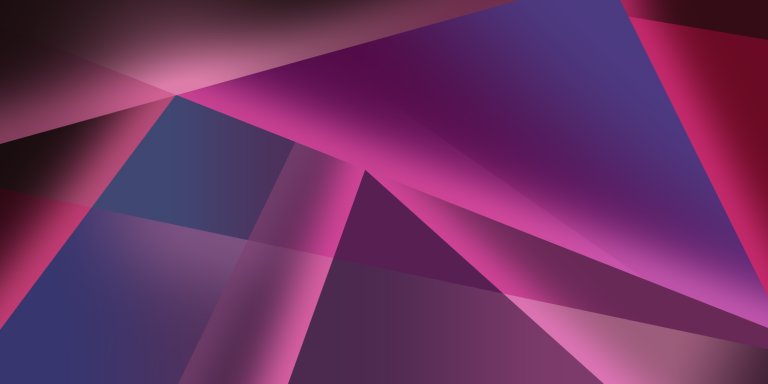
Write a WebGL 2 fragment shader that draws this background.

```glsl
#version 300 es
precision highp float;
// Overlapping glassy facets in plum, blue and rose, with soft glowing edges.
// Straight lines split the canvas; each signed distance both masks a facet
// and drives the Gaussian glow that lights its border.
uniform vec2 u_resolution;
out vec4 outColor;

// Signed distance to the line a-b, positive on the left when going a to b.
float side(vec2 p, vec2 a, vec2 b) {
    vec2 d = normalize(b - a);
    return dot(p - a, vec2(-d.y, d.x));
}

float glow(float d, float width) {
    return exp(-d * d / (width * width));
}

// Antialiased coverage of the positive side.
float cover(float d) {
    float soft = 0.75 / u_resolution.y;
    return smoothstep(-soft, soft, d);
}

void main() {
    vec2 uv = gl_FragCoord.xy / u_resolution;
    vec2 p = uv * vec2(2.0, 1.0);
    vec2 apex = vec2(0.458, 0.753);
    vec2 peak = vec2(0.951, 0.558);

    // Dividing lines
    float slope = side(p, apex, vec2(2.0, 0.146));
    float rise = side(p, vec2(0.0, 0.625), vec2(1.354, 1.0));
    float leftLeg = side(p, apex, vec2(0.0, 0.141));
    float band = side(p, vec2(0.0, 0.510), vec2(2.0, 0.091));
    float peakLeft = side(p, peak, vec2(0.75, 0.0));
    float peakRight = side(p, peak, vec2(1.573, 0.0));
    float rightEdge = side(p, vec2(1.615, 1.0), vec2(2.0, 0.227));
    float pane = side(p, vec2(0.768, 0.628), vec2(0.464, 0.0));
    float crease = side(p, vec2(0.885, 0.823), vec2(2.0, 0.05));
    float topVeil = side(p, vec2(1.38, 1.0), vec2(2.0, 0.896));
    float lower = cover(-band);

    vec3 black = vec3(0.10, 0.05, 0.06);
    vec3 rose = vec3(0.80, 0.26, 0.58);
    float apexGlow = glow(length(p - apex), 0.26);

    // Upper left: dark fans lit from the apex
    float fanLight = 0.55 * glow(rise, 0.11) + 0.5 * apexGlow;
    vec3 topFan = mix(black, vec3(0.86, 0.49, 0.66), min(fanLight, 1.0));
    topFan = mix(topFan, vec3(0.38, 0.11, 0.25), 0.6 * smoothstep(0.7, 1.3, p.x) * glow(rise, 0.12));
    vec3 leftFan = mix(black, vec3(0.82, 0.38, 0.58), min(0.55 * glow(rise, 0.12) + 0.45 * apexGlow, 1.0));

    // Left edge: black above the band, wine below it
    vec3 edgeDark = mix(black, vec3(0.17, 0.03, 0.07), lower);
    vec3 edgeLight = mix(vec3(0.70, 0.29, 0.46), vec3(0.74, 0.23, 0.44), lower);
    vec3 leftFacet = mix(edgeDark, edgeLight, glow(leftLeg, 0.11));

    // Blue facet, its translucent pane and the lit border of the peak
    vec3 blueUpper = mix(vec3(0.25, 0.28, 0.45), vec3(0.30, 0.19, 0.36), smoothstep(0.4, 0.78, p.x));
    vec3 blueLower = mix(vec3(0.22, 0.21, 0.43), vec3(0.32, 0.19, 0.36), smoothstep(0.15, 0.6, p.x));
    blueLower = mix(blueLower, vec3(0.53, 0.35, 0.54), 0.8 * glow(band, 0.16) * smoothstep(0.1, 0.5, p.x));
    vec3 blue = mix(blueUpper, blueLower, lower);
    vec3 glass = mix(vec3(0.33, 0.16, 0.32), vec3(0.29, 0.15, 0.29), lower);
    glass = mix(glass, vec3(0.50, 0.28, 0.47), 0.6 * glow(pane, 0.08) + 0.35 * lower * glow(band, 0.12));
    glass = mix(glass, mix(rose, vec3(0.82, 0.36, 0.62), lower), glow(peakLeft, 0.095));
    blue = mix(blue, glass, cover(pane));

    // Peak between its two legs
    vec3 peakLower = mix(vec3(0.30, 0.16, 0.31), vec3(0.49, 0.23, 0.42), smoothstep(0.9, 1.5, p.x));
    vec3 peakFacet = mix(vec3(0.34, 0.12, 0.32), peakLower, lower);

    // Sliver to the right of the peak
    vec3 sliverLower = mix(vec3(0.61, 0.36, 0.48), vec3(0.24, 0.12, 0.20), smoothstep(1.7, 2.05, p.x - 0.4 * p.y));
    vec3 sliver = mix(vec3(0.41, 0.16, 0.34), sliverLower, lower);
    sliver = mix(sliver, mix(rose, vec3(0.86, 0.45, 0.70), lower), glow(peakRight, 0.085));

    // Large plum facet fading to blue, lit along its lower border
    vec3 plum = mix(vec3(0.31, 0.03, 0.25), vec3(0.30, 0.23, 0.51), smoothstep(1.7, 2.5, p.x + p.y));
    plum = mix(plum, vec3(0.42, 0.10, 0.42), 0.6 * glow(slope, 0.24));
    vec3 rim = mix(rose, vec3(0.76, 0.34, 0.68), smoothstep(1.2, 1.8, p.x));
    plum = mix(plum, rim, 0.95 * glow(slope, 0.10));
    plum += vec3(0.035, 0.02, 0.03) * cover(-crease) * smoothstep(0.9, 1.3, p.x);

    // Crimson right edge, shaded above the veil
    vec3 crimson = mix(vec3(0.42, 0.04, 0.14), vec3(0.76, 0.16, 0.42), glow(rightEdge, 0.09));
    crimson = mix(crimson, vec3(0.15, 0.05, 0.07), 0.8 * cover(topVeil) * smoothstep(1.55, 1.8, p.x));

    // Assemble the facets
    vec3 below = mix(leftFacet, blue, cover(leftLeg));
    below = mix(below, peakFacet, cover(peakLeft));
    below = mix(below, sliver, cover(peakRight));
    vec3 above = mix(plum, crimson, cover(rightEdge));
    vec3 underRise = mix(below, above, cover(slope));
    vec3 overRise = mix(leftFan, topFan, cover(slope));
    outColor = vec4(mix(underRise, overRise, cover(rise)), 1.0);
}
```
